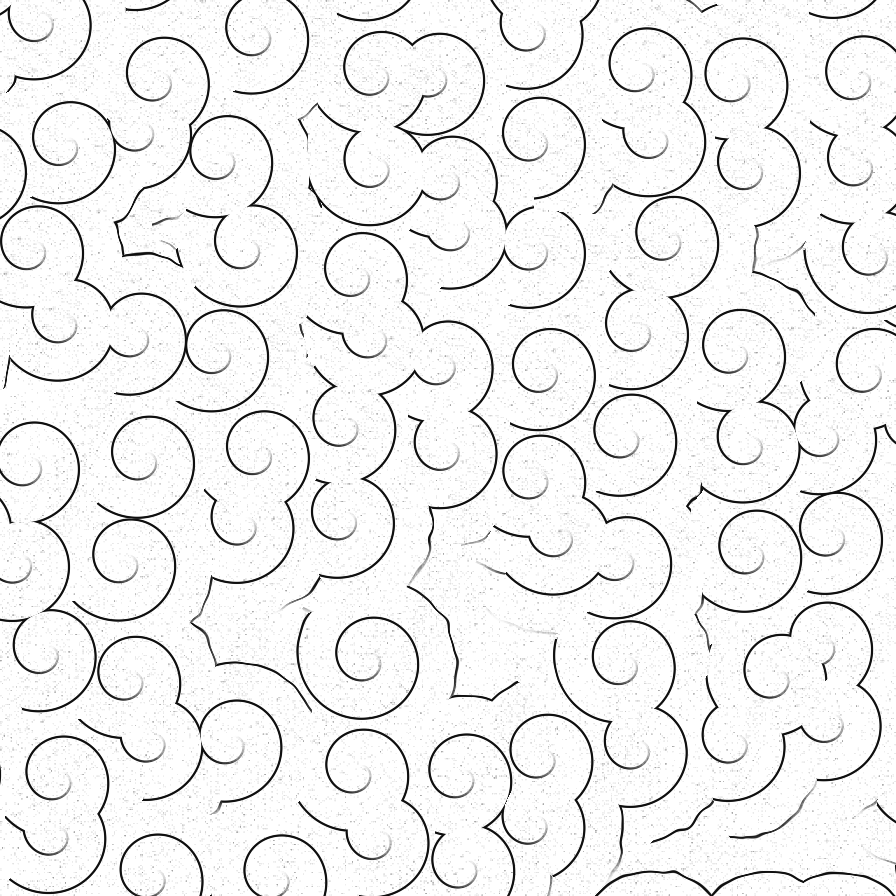
Write a Shadertoy shader that draws this pattern.

```glsl
const float TAU = 6.2831853;
const float WAVELENGTH = 0.0434;   // spacing between turns of a spiral
const float CORE_CELLS = 9.0;      // grid cells for cores across the canvas
const float GRAIN_CELLS = 512.0;   // grid cells for specks across the canvas
const float LINE_WIDTH = 0.0025;
const vec3 PAPER = vec3(1.0);
const vec3 INK = vec3(0.06);

float hash(vec2 p) {
    return fract(sin(dot(p, vec2(127.1, 311.7))) * 43758.5453);
}

float valueNoise(vec2 p) {
    vec2 i = floor(p), f = fract(p);
    f = f * f * (3.0 - 2.0 * f);
    return mix(mix(hash(i), hash(i + vec2(1, 0)), f.x),
               mix(hash(i + vec2(0, 1)), hash(i + vec2(1, 1)), f.x), f.y);
}

// Signed distance of x to the nearest integer
float wrapHalf(float x) {
    return fract(x + 0.5) - 0.5;
}

// Clockwise angle from straight down, in turns
float turns(vec2 v) {
    return atan(-v.x, -v.y) / TAU;
}

// Positive where the wave of core b arrives before that of core a
float arrivalLag(vec2 p, vec2 a, vec2 b) {
    vec2 ab = b - a;
    float turnA = wrapHalf(turns(p - a) - turns(ab));
    float turnB = wrapHalf(turns(p - b) - turns(-ab));
    float headStart = 0.5 * sign(dot(ab, vec2(1.0, -0.9)));
    return (length(p - a) - length(p - b)) / WAVELENGTH - turnA + turnB - headStart;
}

// Core whose wave reaches p first
vec2 winningCore(vec2 p) {
    vec2 home = floor(p * CORE_CELLS);
    vec2 best = vec2(9.0);
    for (int y = -2; y <= 2; y++) {
        for (int x = -2; x <= 2; x++) {
            vec2 cell = home + vec2(x, y);
            if (hash(cell + 71.3) < 0.12) continue;
            vec2 jitter = vec2(hash(cell + 3.7), hash(cell + 19.1));
            vec2 core = (cell + mix(vec2(0.18), vec2(0.82), jitter)) / CORE_CELLS;
            if (arrivalLag(p, best, core) > 0.0) best = core;
        }
    }
    return best;
}

// Phase of the spiral; its fronts lie on the integers
float spiralPhase(vec2 p, vec2 q) {
    float radius = length(q) / WAVELENGTH;
    float ragged = 0.16 * (valueNoise(p * 65.0) - 0.5) * smoothstep(1.6, 2.4, radius);
    return radius - turns(q) - 0.54 + ragged;
}

// Coverage of the thin front, fading at the core and far outside
float frontInk(vec2 p, vec2 q, float phase, float pixel) {
    float r = max(length(q), 0.002);
    float slope = length(vec2(1.0 / WAVELENGTH, 1.0 / (TAU * r)));
    float dist = abs(wrapHalf(phase)) / slope;
    float line = 1.0 - smoothstep(-0.6 * pixel, 0.6 * pixel, dist - 0.5 * LINE_WIDTH);
    float radius = r / WAVELENGTH;
    float inner = smoothstep(0.12, 0.72, radius);
    float reach = 2.25 + 0.6 * valueNoise(p * 14.0);
    float outer = 1.0 - smoothstep(reach - 0.3, reach + 0.2, radius);
    float grain = hash(floor(p * GRAIN_CELLS) + 5.3);
    float strength = inner * outer;
    return line * strength * mix(0.3 + 0.7 * grain, 1.0, strength);
}

// Sparse specks, denser close to the fronts
float speckInk(vec2 p, float phase, float pixel) {
    vec2 cell = floor(p * GRAIN_CELLS);
    vec2 local = fract(p * GRAIN_CELLS) - 0.5;
    float edge = pixel * GRAIN_CELLS * 0.5;
    float dot0 = 1.0 - smoothstep(0.5 - edge, 0.5 + edge, length(local));
    float nearFront = exp(-12.0 * abs(wrapHalf(phase)));
    float density = 0.09 + 0.12 * valueNoise(p * 25.0) + 0.12 * nearFront;
    float present = step(hash(cell), density);
    float tone = hash(cell + 41.7);
    return dot0 * present * (0.06 + 0.06 * tone + 0.3 * pow(tone, 9.0));
}

void mainImage(out vec4 fragColor, in vec2 fragCoord) {
    float pixel = 1.0 / iResolution.y;
    vec2 p = fragCoord * pixel;
    vec2 q = p - winningCore(p);
    float phase = spiralPhase(p, q);

    float ink = max(frontInk(p, q, phase, pixel), speckInk(p, phase, pixel));
    fragColor = vec4(mix(PAPER, INK, ink), 1.0);
}
```
